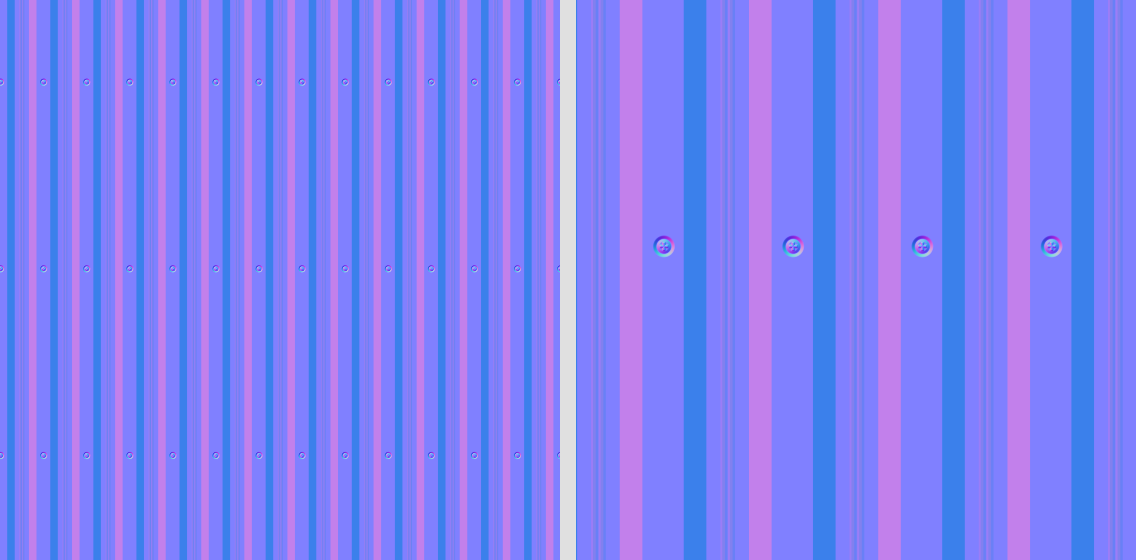
Left, the full canvas; right, a detail of the centre.
Give the GLSL for this texture map, as a WebGL 2 fragment shader.

```glsl
#version 300 es
precision highp float;
// Tangent-space normal map of ribbed sheet metal: 13 upright ribs with sloped
// flanks and a double-grooved crest, and three rows of screws in the valleys.
// Flanks are box-filtered bands; screw normals come from a small height field.
uniform vec2 u_resolution;
out vec4 fragColor;

const vec2 REPEATS = vec2(13.0, 3.0);
const vec2 SCREW_ANCHOR = vec2(0.014, 0.56);  // screw centre within a cell
const float RIB_SHIFT = 0.007;
const float SCREW_RADIUS = 0.0066;
const float SCREW_RELIEF = 0.0017;

const vec3 FLAT = vec3(0.50, 0.50, 1.00);
const vec3 FLANK_LEFT = vec3(0.23, 0.50, 0.92);
const vec3 FLANK_RIGHT = vec3(0.76, 0.50, 0.92);
const vec3 GROOVE_FLOOR = vec3(0.51, 0.50, 0.93);
const vec3 GROOVE_LEFT = vec3(0.62, 0.49, 0.96);
const vec3 GROOVE_RIGHT = vec3(0.40, 0.50, 0.96);

float hash(float n) {
  return fract(sin(n * 12.99 + 4.1) * 437.58);
}

// Share of a pixel of width w, centred on x, that lies between a and b
float band(float x, float a, float b, float w) {
  return clamp((x - a) / w + 0.5, 0.0, 1.0) - clamp((x - b) / w + 0.5, 0.0, 1.0);
}

// Adds a narrow groove with two walls and a floor, starting at x = start
vec3 addGroove(vec3 color, float x, float start, float w, float strength) {
  float leftWall = band(x, start, start + 0.015, w);
  float bottom = band(x, start + 0.015, start + 0.036, w);
  float rightWall = band(x, start + 0.036, start + 0.055, w);
  vec3 tint = leftWall * (GROOVE_LEFT - FLAT) + bottom * (GROOVE_FLOOR - FLAT)
            + rightWall * (GROOVE_RIGHT - FLAT);
  return color + strength * tint;
}

// One rib per unit of x, with its crest at 0.5
vec3 ribProfile(float x, float w, float grooveStrength) {
  vec3 color = FLAT;
  color += (FLANK_LEFT - FLAT) * band(x, 0.160, 0.335, w);
  color += (FLANK_RIGHT - FLAT) * band(x, 0.665, 0.840, w);
  color = addGroove(color, x, 0.443, w, grooveStrength);
  return addGroove(color, x, 0.502, w, grooveStrength);
}

// Height of a domed screw with a raised rim and a cross slot; radius is 1
float screwHeight(vec2 p) {
  float r = length(p);
  float rim = 1.0 - smoothstep(0.65, 1.0, r);
  float dish = 0.55 * (1.0 - smoothstep(0.40, 0.70, r));
  vec2 a = abs(p);
  float slot = 1.0 - smoothstep(0.04, 0.18, min(a.x, a.y));
  slot *= 1.0 - smoothstep(0.30, 0.45, max(a.x, a.y));
  return rim - dish - 0.35 * slot;
}

// Encoded normal of the screw, differenced over a step e
vec3 screwNormal(vec2 p, float e) {
  vec2 dx = vec2(e, 0.0);
  vec2 dy = vec2(0.0, e);
  vec2 slope = vec2(screwHeight(p + dx) - screwHeight(p - dx),
                    screwHeight(p + dy) - screwHeight(p - dy)) / (2.0 * e);
  slope *= SCREW_RELIEF / SCREW_RADIUS;
  vec3 normal = normalize(vec3(-slope.x, slope.y, 1.0));  // green points down
  return 0.5 + 0.5 * normal;
}

void main() {
  vec2 uv = gl_FragCoord.xy / u_resolution;
  float pixel = 1.0 / min(u_resolution.x, u_resolution.y);

  // Ribs, with slightly uneven groove depth from column to column
  float ribX = uv.x * REPEATS.x - RIB_SHIFT;
  float column = mod(floor(ribX), REPEATS.x);
  float grooveStrength = mix(0.75, 1.0, hash(column));
  vec3 color = ribProfile(fract(ribX), pixel * REPEATS.x, grooveStrength);

  // Screws, measured from the nearest centre in wrapped cells
  vec2 cell = fract(uv * REPEATS - SCREW_ANCHOR + 0.5) - 0.5;
  vec2 p = cell / REPEATS / SCREW_RADIUS;
  float pixelInScrew = pixel / SCREW_RADIUS;
  float inside = 1.0 - smoothstep(1.0, 1.0 + pixelInScrew, length(p));
  color = mix(color, screwNormal(p, max(0.05, 0.5 * pixelInScrew)), inside);

  fragColor = vec4(color, 1.0);
}
```
